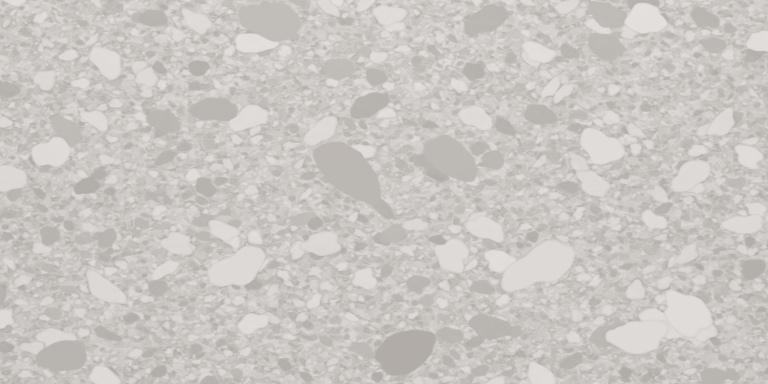
Give the GLSL for this texture, as a WebGL 2 fragment shader.

```glsl
#version 300 es
precision highp float;

uniform vec2 u_resolution;
out vec4 fragColor;

#define DARK_STONE vec3(0.690, 0.672, 0.652)
#define LIGHT_STONE vec3(0.885, 0.873, 0.863)
#define LAYERS 5
#define LARGEST_CELL 0.25
#define LAYER_RATIO 0.57
#define LIGHT_SHARE 0.60
#define GRIT_CELL 0.021
#define STRETCH vec2(1.28, 0.80)
#define EDGE 0.0035
#define RIM_SHADE 0.14

vec3 hash3(vec2 p) {
    vec3 q = fract(p.xyx * vec3(0.1031, 0.1030, 0.0973));
    q += dot(q, q.yxz + 33.33);
    return fract((q.xxy + q.yzz) * q.zyx);
}

mat2 rotation(float angle) {
    float c = cos(angle), s = sin(angle);
    return mat2(c, -s, s, c);
}

// Layered sines that bend the fine grit and roughen pebble outlines
vec2 ripple(vec2 p) {
    vec2 a = sin(p.yx * vec2(61.0, 53.0) + 2.0 * sin(p * 37.0));
    vec2 b = sin(p.yx * vec2(139.0, 127.0) + 2.5 * sin(p * 83.0) + 1.7);
    return a * 0.6 + b * 0.4;
}

// Cellular grit: one tone per chip, pale cement in the seams
float grit(vec2 p, float cell, float seed) {
    vec2 g = p / (cell * STRETCH);
    vec2 base = floor(g);
    float nearest = 9.0, second = 9.0, tone = 0.0;
    for (int y = -1; y <= 1; y++)
    for (int x = -1; x <= 1; x++) {
        vec2 id = base + vec2(x, y);
        vec3 h = hash3(id + seed);
        float d = length(id + 0.1 + 0.8 * h.xy - g);
        if (d < nearest) {
            second = nearest;
            nearest = d;
            tone = h.z;
        } else {
            second = min(second, d);
        }
    }
    float seam = 1.0 - smoothstep(0.0, 0.28, second - nearest);
    return mix(mix(0.12, 0.94, tone), 0.68, 0.75 * seam);
}

// Nearest pebble of one size: x = signed distance, y = tone
vec2 pebble(vec2 p, float cell, float density, float seed) {
    vec2 base = floor(p / cell);
    vec2 found = vec2(1.0, 0.0);
    for (int y = -1; y <= 1; y++)
    for (int x = -1; x <= 1; x++) {
        vec2 id = base + vec2(x, y);
        vec3 place = hash3(id + seed);
        vec3 look = hash3(id + seed + 57.0);
        if (place.z > density) continue;

        vec2 center = (id + 0.15 + 0.7 * place.xy) * cell;
        vec2 q = rotation((look.x - 0.5) * 1.5) * (p - center);
        q /= mix(vec2(1.0), STRETCH, 0.3 + 1.1 * look.y);

        bool light = look.z < LIGHT_SHARE;
        float a = atan(q.y, q.x + 1e-6);
        float lumps = 0.10 * sin(2.0 * a + 40.0 * look.x)
                    + 0.09 * sin(3.0 * a + 50.0 * look.y)
                    + 0.05 * sin(5.0 * a + 60.0 * place.x);
        float radius = cell * mix(0.17, 0.32, look.y * look.y);
        float d = length(q) - radius * (1.0 + lumps * (light ? 1.2 : 0.7));
        float tone = light ? 0.90 + 0.12 * place.y : 0.02 + 0.30 * place.x;
        if (d < found.x) found = vec2(d, tone);
    }
    return found;
}

void main() {
    vec2 uv = gl_FragCoord.xy / u_resolution;
    vec2 p = gl_FragCoord.xy / u_resolution.y;
    float edge = max(EDGE, 0.8 / u_resolution.y);
    vec2 bend = ripple(p);

    // Ground of two grit sizes
    vec2 bent = p + 0.006 * bend;
    float tone = 0.55 * grit(bent, GRIT_CELL, 11.0)
               + 0.45 * grit(bent, GRIT_CELL * 0.55, 83.0);

    // Pebbles from small to large
    for (int i = LAYERS - 1; i >= 0; i--) {
        float size = float(i) / float(LAYERS - 1);
        float cell = LARGEST_CELL * pow(LAYER_RATIO, float(i));
        vec2 shifted = p + bend * min(0.0025, 0.03 * cell) + 0.37 * float(i);
        vec2 stone = pebble(shifted, cell, mix(0.42, 0.85, size), 19.0 * float(i) + 5.0);
        float cover = 1.0 - smoothstep(-edge, edge, stone.x);
        float rim = 1.0 - smoothstep(0.0, 2.0 * edge, abs(stone.x));
        tone = mix(tone, stone.y, cover * mix(1.0, 0.75, size));
        tone -= RIM_SHADE * rim * step(0.5, stone.y);
    }

    // Soft light from above, slight fall-off at the sides
    float glow = 0.016 * (uv.y - 0.5) - 0.035 * pow(abs(uv.x - 0.5), 2.0);
    vec3 color = mix(DARK_STONE, LIGHT_STONE, clamp(tone, 0.0, 1.0)) + glow;
    fragColor = vec4(color, 1.0);
}
```
